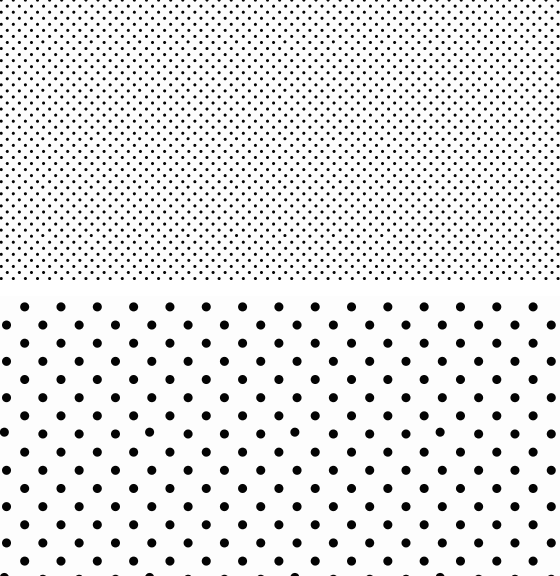
Top: the whole. Bottom: its middle third, enlarged.
A Shadertoy shader for this pattern:

```glsl
// Small black polka dots on white, staggered on a diagonal lattice.

const float REPEATS_DOWN = 23.13;                // lattice periods per canvas height
const vec2  ORIGIN       = vec2(0.0043, 0.0052); // first dot, in canvas heights
const float DOT_RADIUS   = 0.124;                // in lattice periods
const float TILE         = 4.0;                  // periods between nudged dots
const vec2  NUDGED_CELL  = vec2(3.0);            // cell of the nudged dot in a tile
const vec2  NUDGE        = vec2(-0.06, 0.05);    // its offset, in periods
const vec3  PAPER        = vec3(0.994);
const vec3  INK          = vec3(0.012);

// Signed distance to the dots on the lattice corners
float cornerDots(vec2 p) {
    return length(p - round(p)) - DOT_RADIUS;
}

// Signed distance to the dots in the cell centres, one per tile off its place
float centreDots(vec2 p) {
    vec2 cell = floor(p);
    bool nudged = all(lessThan(abs(mod(cell, TILE) - NUDGED_CELL), vec2(0.5)));
    vec2 centre = cell + 0.5 + (nudged ? NUDGE : vec2(0.0));
    return length(p - centre) - DOT_RADIUS;
}

void mainImage(out vec4 fragColor, in vec2 fragCoord) {
    // Lattice space: one unit is one period
    vec2 p = (fragCoord / iResolution.y - ORIGIN) * REPEATS_DOWN;
    float pixel = REPEATS_DOWN / iResolution.y;

    // Ink coverage with a one-pixel soft edge
    float dist = min(cornerDots(p), centreDots(p));
    float coverage = clamp(0.5 - dist / pixel, 0.0, 1.0);

    fragColor = vec4(mix(PAPER, INK, coverage), 1.0);
}
```
